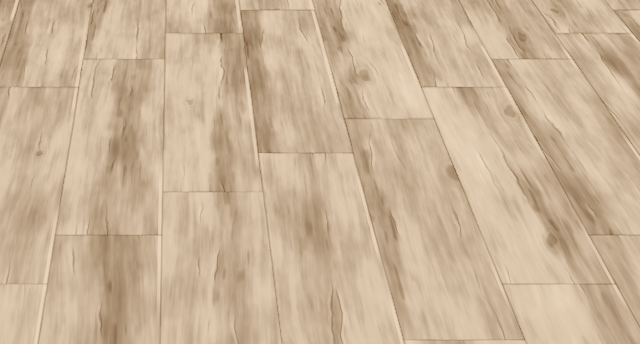
This texture is drawn by a WebGL 2 fragment shader. Its source:

```glsl
#version 300 es
precision highp float;
// Pale wooden floor planks receding in perspective, with staggered end joints.
// Each point is projected to plank coordinates; every plank is seeded by its cell
// and gets heartwood bands, growth rings, fibres, cellular knots and broken cracks.
uniform vec2 u_resolution;
out vec4 fragColor;

// Floor layout, in canvas heights measured from the top edge
const float HORIZON = 1.490;        // height of the vanishing point above the top
const float VANISH_X = 0.508;
const float PLANK_WIDTH = 0.1427;   // width per unit of depth
const float COLUMN_SHIFT = 0.119;
const float DEPTH_SCALE = 7.063;    // plank lengths per inverse depth
const float JOINT_START = 0.45;
const float STAGGER = 0.2;          // joint offset from one column to the next
const float PLANK_ASPECT = 1.8;     // apparent length over width
// Line half-widths, in canvas heights
const float SEAM_HALF = 0.0018;
const float BEVEL_HALF = 0.0040;
const float CRACK_HALF = 0.0016;
// Wood
const vec3 HEARTWOOD = vec3(0.61, 0.50, 0.38);
const vec3 SAPWOOD = vec3(0.89, 0.81, 0.71);
const float BASE_TONE = 0.79;
const float HEART_DEPTH = 0.38;
const float KNOT_DENSITY = 1.6;
const float KNOT_CHANCE = 0.27;

float hash(vec2 p) {
    vec3 q = fract(vec3(p.xyx) * 0.1031);
    q += dot(q, q.yzx + 33.33);
    return fract((q.x + q.y) * q.z);
}
vec2 hash2(vec2 p) { return vec2(hash(p + 17.3), hash(p + 71.9)); }

float valueNoise(vec2 p) {
    vec2 i = floor(p), f = fract(p);
    f = f * f * (3.0 - 2.0 * f);
    float low = mix(hash(i), hash(i + vec2(1, 0)), f.x);
    float high = mix(hash(i + vec2(0, 1)), hash(i + vec2(1, 1)), f.x);
    return mix(low, high, f.y);
}
// Layered noise, centred on zero
float layers(vec2 p) {
    float sum = 0.0, gain = 0.5;
    for (int i = 0; i < 4; i++) {
        sum += gain * (valueNoise(p) - 0.5);
        p = p * 2.03 + 11.7;
        gain *= 0.55;
    }
    return sum;
}
// Layered sines for edges that drift slowly along a plank
float wander(float t, float seed) {
    float phase = seed * 40.0;
    return 0.05 * sin(t * 2.1 + phase) + 0.018 * sin(t * 5.3 + phase * 1.7)
         + 0.006 * sin(t * 19.0 + phase * 2.3);
}
// Nearest knot by cellular search: offset from its centre in xy, its radius in z
vec3 nearestKnot(vec2 p) {
    vec3 best = vec3(9.0, 9.0, 0.1);
    for (int k = 0; k < 9; k++) {
        vec2 id = floor(p) + vec2(k % 3 - 1, k / 3 - 1);
        vec2 offset = p - id - 0.15 - 0.7 * hash2(id);
        if (hash(id + 5.1) < KNOT_CHANCE && length(offset) < length(best.xy))
            best = vec3(offset, mix(0.04, 0.14, hash(id + 9.4)));
    }
    return best;
}
float line(float dist, float halfWidth, float pixel) {
    return 1.0 - smoothstep(halfWidth - 0.5 * pixel, halfWidth + pixel, abs(dist));
}

float woodTone(vec2 plank, vec2 id, float width, float pixel) {
    vec2 seed = hash2(id), traits = hash2(id + 31.0);
    vec2 g = vec2(plank.x, plank.y * PLANK_ASPECT) + floor(seed * 90.0) * 3.0;
    // Knots push the surrounding grain aside
    vec3 knot = nearestKnot(g * KNOT_DENSITY + layers(g * 6.0) * 0.2);
    float knotDist = length(knot.xy) / knot.z;
    float bend = exp(-0.25 * knotDist * knotDist);
    float slant = (traits.x - 0.5) * 0.5 * (plank.y - 0.5);
    float x = plank.x - knot.x * bend * 0.4 + slant;
    float grainX = g.x - knot.x * bend * 0.5 + 0.5 * slant + wander(g.y, seed.x) * 0.5;
    // Brown heartwood: one firmer edge, one fading edge, mirrored on some planks
    float edge = mix(0.2, 0.75, seed.y) + wander(g.y, seed.y) + 0.10 * layers(g * 5.0);
    float side = (traits.y < 0.5 ? -1.0 : 1.0) * (x - edge);
    float heart = smoothstep(-0.06, 0.07, side) * (1.0 - 0.85 * smoothstep(0.1, 0.6, side));
    heart *= 0.4 + 1.1 * valueNoise(vec2(grainX * 2.0, g.y * 2.2));
    // Broad streaks, growth rings, fine fibres and short dark flecks
    float streak = layers(vec2(grainX * 6.0, g.y));
    float mottle = layers(g * vec2(4.2, 3.4) + 40.0);
    float rings = sin(grainX * 50.0 + 11.0 * layers(vec2(grainX * 2.0, g.y * 0.8)));
    float fibre = layers(vec2(grainX * 28.0, g.y * 4.0));
    float fleck = smoothstep(0.72, 0.95, valueNoise(vec2(grainX * 24.0, g.y * 7.0)));
    float tone = BASE_TONE + 0.14 * (seed.x - 0.5) - HEART_DEPTH * heart;
    tone += 0.65 * streak + 0.8 * mottle + 0.42 * fibre - 0.2 * fleck * (0.4 + heart);
    tone += rings * (0.015 + 0.04 * heart);
    // Knot core, rings and stained halo
    tone -= 0.45 * exp(-1.6 * knotDist * knotDist) + 0.18 * bend;
    tone += 0.12 * sin(knotDist * 7.0) * exp(-0.5 * knotDist * knotDist);
    // Broken, ragged cracks: one on the heartwood edge, others on free paths
    for (int i = 0; i < 3; i++) {
        float n = float(i), start = fract(traits.y + 0.37 * n);
        float path = i == 0 ? side : x - start - wander(g.y, start) + 0.05 * layers(g * 9.0);
        float broken = smoothstep(0.5, 0.85, valueNoise(vec2(g.y * 5.0, start * 50.0 + n)));
        tone -= 0.45 * broken * line(path * width, CRACK_HALF, pixel);
        tone += 0.18 * broken * line(path * width + 0.006, BEVEL_HALF, pixel);
    }
    return tone;
}

void main() {
    float pixel = 1.0 / u_resolution.y;
    vec2 p = vec2(gl_FragCoord.x, u_resolution.y - gl_FragCoord.y) * pixel;
    // Perspective projection onto staggered planks
    float depth = p.y + HORIZON, width = PLANK_WIDTH * depth;
    float across = (p.x - VANISH_X) / width + COLUMN_SHIFT, column = floor(across);
    float along = DEPTH_SCALE / depth - JOINT_START - STAGGER * column;
    vec2 plank = fract(vec2(across, along));
    float tone = woodTone(plank, vec2(column, floor(along)) + 20.0, width, pixel);
    tone = min(tone, 0.85 + 0.5 * (tone - 0.85));
    // Worn seams: faint broken grooves, with patches of light on the bevel
    vec2 gap = min(plank, 1.0 - plank) * vec2(width, depth * depth / DEPTH_SCALE);
    float wear = valueNoise(vec2(along * 5.0, floor(across + 0.5) * 7.0 + 90.0));
    float endWear = valueNoise(vec2(across * 5.0, floor(along + 0.5) * 7.0 + 30.0));
    float bevel = line((1.0 - plank.x) * width - 0.007, BEVEL_HALF, pixel);
    tone = mix(tone, 1.12, 0.8 * bevel * smoothstep(0.3, 0.65, wear));
    tone -= line(gap.x, SEAM_HALF, pixel) * mix(0.48, 0.18, wear);
    tone -= line(gap.y, SEAM_HALF, pixel) * mix(0.36, 0.10, endWear);
    fragColor = vec4(mix(HEARTWOOD, SAPWOOD, clamp(tone, -0.6, 1.12)), 1.0);
}
```
